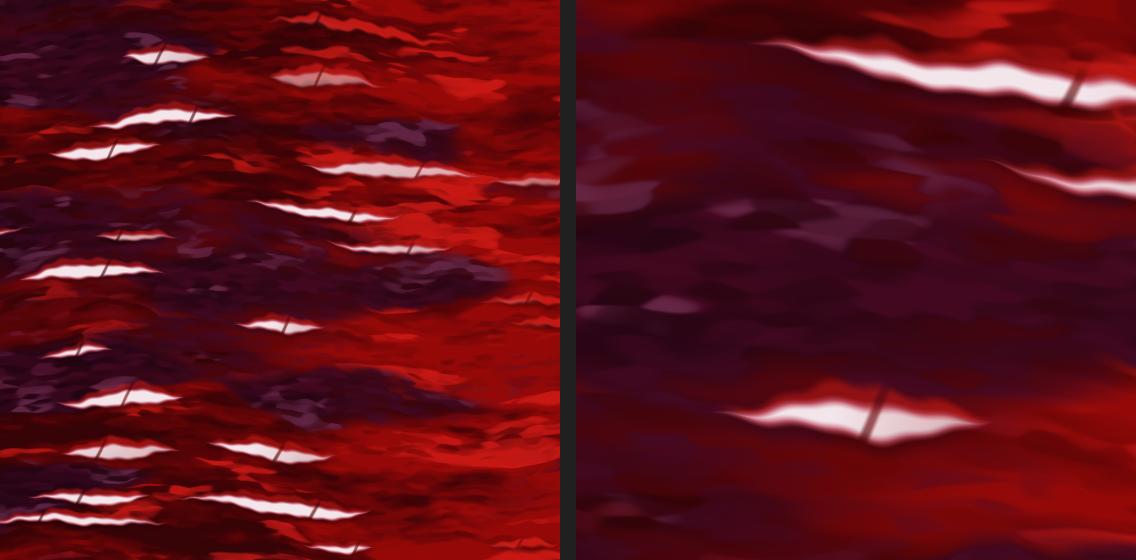
Left, the full canvas; right, a detail of the centre.
Write a three.js fragment shader that draws this texture.

```glsl
// Draws stained fibrous tissue: wavy dark red strands, plum patches and pale slit-shaped clefts.
varying vec2 vUv;

const vec3 PLUM = vec3(0.17, 0.025, 0.11);
const vec3 MAROON = vec3(0.21, 0.012, 0.025);
const vec3 FIBRE_RED = vec3(0.36, 0.015, 0.025);
const vec3 BRIGHT_RED = vec3(0.58, 0.035, 0.03);
const vec3 SCARLET = vec3(0.84, 0.11, 0.09);
const vec3 MAUVE = vec3(0.52, 0.25, 0.40);
const vec3 PINK = vec3(0.76, 0.32, 0.40);
const vec3 PALE = vec3(0.95, 0.90, 0.92);

const vec2 CLEFT_CELL = vec2(0.40, 0.075);   // spacing of the clefts
const float CLEFT_DENSITY = 0.62;            // share of cells holding one
const vec2 CLEFT_HALF_LENGTH = vec2(0.06, 0.21);
const vec2 CLEFT_HALF_WIDTH = vec2(0.005, 0.013);
const float EDGE = 0.0026;                   // softness of cleft edges
const float BLEND = 8.0;                     // sharpness of cellular noise

vec2 hash2(vec2 p) {
  vec2 k = vec2(dot(p, vec2(127.1, 311.7)), dot(p, vec2(269.5, 183.3)));
  return fract(sin(k) * 43758.55);
}

// Smooth cellular noise: random cell values blended by distance, 0 to 1.
float cellular(vec2 p) {
  vec2 cell = floor(p);
  float total = 0.0;
  float weights = 0.0;
  for (int j = -1; j <= 1; j++) {
    for (int i = -1; i <= 1; i++) {
      vec2 id = cell + vec2(float(i), float(j));
      vec2 offset = id + hash2(id) - p;
      float w = exp(-BLEND * dot(offset, offset));
      total += w * hash2(id + 37.0).x;
      weights += w;
    }
  }
  return total / weights;
}

// Straightens the wavy strands: y becomes the position across the grain.
vec2 alongGrain(vec2 p) {
  float wave = 0.020 * sin(5.5 * p.x - 0.6 + 1.2 * (1.0 - p.y))
             + 0.005 * sin(17.0 * p.x + 11.0 * p.y)
             + 0.002 * sin(43.0 * p.x - 29.0 * p.y)
             + 0.001 * sin(97.0 * p.x + 61.0 * p.y);
  return vec2(p.x, p.y - wave);
}

// Strands from dark to bright red, with plum patches toward the left.
vec3 strands(vec2 p, vec2 q) {
  float broad = cellular(q * vec2(3.5, 17.0));
  float medium = cellular(q * vec2(9.0, 52.0) + 13.0);
  float fine = cellular(q * vec2(32.0, 115.0) + 29.0);
  float tone = 0.42 * broad + 0.36 * medium + 0.22 * fine;
  tone += 0.38 * (p.x - 0.5) + 0.05;
  tone += 0.05 * sin(5.0 * p.y + 3.0 * p.x - 2.2);

  vec3 color = mix(MAROON, FIBRE_RED, clamp((tone - 0.25) / 0.25, 0.0, 1.0));
  color = mix(color, BRIGHT_RED, clamp((tone - 0.5) / 0.32, 0.0, 1.0));

  float left = 1.0 - smoothstep(0.1, 0.8, p.x);
  float low = 1.0 - smoothstep(0.12, 0.4, p.y);
  float patches = cellular(q * vec2(3.0, 10.0) + 71.0) + 0.2 * (fine - 0.5);
  float plum = smoothstep(0.62, 0.95, patches + 0.3 * left - 0.28 * low);
  color = mix(color, PLUM * (0.7 + 0.6 * fine), 0.85 * plum);

  float flecks = cellular(q * vec2(13.0, 36.0) + 91.0) + 0.3 * (fine - 0.5);
  color = mix(color, MAUVE, 0.5 * plum * smoothstep(0.74, 1.0, flecks));

  float sparks = cellular(q * vec2(8.0, 42.0) + 53.0) + 0.25 * (fine - 0.5);
  float glow = smoothstep(0.76, 1.0, sparks + 0.14 * (p.x - 0.5));
  return mix(color, SCARLET, 0.75 * glow * (1.0 - plum));
}

// Paints one tapered cleft: scarlet upper rim, then a pale body with a nick.
vec3 paintCleft(vec3 color, vec2 q, vec2 id) {
  vec2 size = hash2(id + 5.0);
  vec2 kind = hash2(id + 17.0);
  vec2 centre = (id + 0.2 + 0.6 * hash2(id + 3.0)) * CLEFT_CELL;
  float halfLength = mix(CLEFT_HALF_LENGTH.x, CLEFT_HALF_LENGTH.y, size.x * size.x);
  float halfWidth = mix(CLEFT_HALF_WIDTH.x, CLEFT_HALF_WIDTH.y, size.y);

  vec2 d = q - centre;
  float u = d.x / halfLength;
  float taper = max(1.0 - u * u, 0.0) * (1.0 + (kind.x - 0.5) * clamp(u, -1.0, 1.0));
  d.y -= 0.06 * (kind.y - 0.5) * d.x + 0.008 * (kind.x - 0.3) * u * u;
  float ragged = 0.0012 * sin(85.0 * q.x + 40.0 * kind.x) + 0.0008 * sin(190.0 * q.x + 90.0 * q.y);
  float closed = EDGE * (1.0 - min(taper, 1.0));

  float above = abs(d.y - 0.8 * halfWidth * taper + 2.0 * ragged);
  float rim = smoothstep(-2.0 * EDGE, EDGE, halfWidth * taper - above - 2.0 * closed);
  float depth = halfWidth * taper - abs(d.y + ragged) - closed;
  float body = smoothstep(-EDGE, EDGE, depth);
  float below = smoothstep(-0.012, 0.0, depth) * min(taper, 1.0);

  float nickAt = (kind.y - 0.5) * halfLength;
  float nick = smoothstep(0.001, 0.005, abs(d.x - nickAt - 0.5 * d.y));
  float whiteness = clamp(1.2 * kind.y + 1.0 - 1.6 * centre.x - 0.35 * u * kind.x, 0.0, 1.0);
  vec3 lit = mix(PINK, PALE, smoothstep(0.0, 0.0055, depth));

  color *= 1.0 - 0.3 * below;
  color = mix(color, SCARLET, rim * mix(0.85, 0.5, whiteness) * (0.5 + 0.5 * nick));
  return mix(color, lit, body * whiteness * (0.35 + 0.65 * nick));
}

void main() {
  vec2 q = alongGrain(vUv);
  vec3 color = strands(vUv, q);
  vec2 cell = floor(q / CLEFT_CELL);
  for (int j = -1; j <= 1; j++) {
    for (int i = -1; i <= 1; i++) {
      vec2 id = cell + vec2(float(i), float(j));
      if (hash2(id).x < CLEFT_DENSITY) color = paintCleft(color, q, id);
    }
  }
  gl_FragColor = vec4(color, 1.0);
}
```
